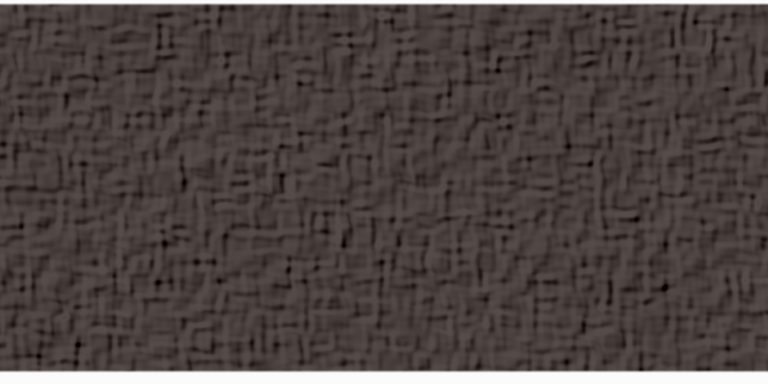
Give the GLSL for this texture, as a Shadertoy shader.

```glsl
// Dark brown woven relief between two narrow white margins.
// Crossed, stretched value noise forms short upright and level threads;
// a height difference along the light direction embosses them.

#define THREAD_ACROSS 62.0
#define THREAD_ALONG 19.0
#define WARP_SIZE 0.012
#define LIGHT_STEP vec2(-0.0058, 0.0058)
#define RELIEF_GAIN 0.112
#define GROOVE_DEPTH 0.55
#define CLOTH_COLOR vec3(0.277, 0.237, 0.225)
#define MARGIN_COLOR vec3(0.985)
#define BOTTOM_MARGIN 0.033
#define TOP_MARGIN 0.011
#define EDGE_BLUR 0.005

float hash(vec2 cell) {
    return fract(sin(dot(cell, vec2(127.1, 311.7))) * 43758.5453);
}

float noise(vec2 p) {
    vec2 cell = floor(p);
    vec2 f = fract(p);
    f = f * f * f * (f * (f * 6.0 - 15.0) + 10.0);
    float low = mix(hash(cell), hash(cell + vec2(1.0, 0.0)), f.x);
    float high = mix(hash(cell + vec2(0.0, 1.0)), hash(cell + 1.0), f.x);
    return mix(low, high, f.y);
}

// Height of the cloth: wavering upright and level threads plus lumps
float clothHeight(vec2 p) {
    vec2 waver = vec2(noise(p * 24.0 + 7.3), noise(p * 24.0 + 51.9)) - 0.5;
    vec2 q = p + WARP_SIZE * waver;
    float upright = noise(q * vec2(THREAD_ACROSS, THREAD_ALONG));
    float level = noise(q * vec2(THREAD_ALONG, THREAD_ACROSS) + 83.0);
    float lumps = noise(q * 43.0 + 29.0);
    return upright + 0.9 * level + 0.4 * lumps;
}

void mainImage(out vec4 fragColor, in vec2 fragCoord) {
    vec2 p = fragCoord / iResolution.y;

    // Emboss, with the dark side of each thread deepened
    float slope = clothHeight(p - LIGHT_STEP) - clothHeight(p + LIGHT_STEP);
    float tone = slope - GROOVE_DEPTH * (slope * slope - 0.1);

    // Faint broad patches
    float patches = noise(p * 7.0 + 13.0) - 0.5;
    vec3 color = CLOTH_COLOR + RELIEF_GAIN * tone + 0.016 * patches;

    // Soft-edged white margins
    float blur = max(EDGE_BLUR, 0.75 / iResolution.y);
    float inside = smoothstep(-blur, blur, p.y - BOTTOM_MARGIN)
                 * smoothstep(-blur, blur, 1.0 - TOP_MARGIN - p.y);
    color = mix(MARGIN_COLOR, color, inside);

    fragColor = vec4(clamp(color, 0.0, 1.0), 1.0);
}
```
